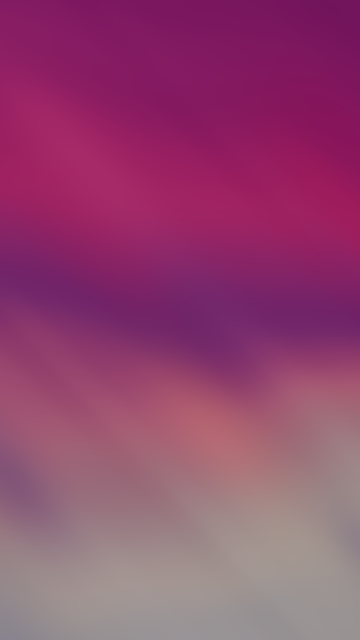
This background is drawn by a Shadertoy shader. Its source:

```glsl
#define ASPECT 0.5625
#define STREAK_DIR vec2(0.68, 0.733)
#define STREAK_COUNT 11.0
#define STREAK_SHIFT 0.032
#define STREAK_LIGHT 0.022
#define LEFT_LIFT 0.055
#define LEFT_DROP 0.035
#define RIGHT_LIFT 0.085

const int LAST_STOP = 12;

// Evenly spaced colours from the top edge to the bottom edge
const vec3 stops[13] = vec3[13](
    vec3(0.486, 0.094, 0.376), vec3(0.522, 0.110, 0.388),
    vec3(0.530, 0.104, 0.380), vec3(0.595, 0.120, 0.380),
    vec3(0.625, 0.138, 0.387), vec3(0.530, 0.141, 0.400),
    vec3(0.445, 0.145, 0.412), vec3(0.560, 0.230, 0.420),
    vec3(0.645, 0.350, 0.445), vec3(0.615, 0.430, 0.475),
    vec3(0.610, 0.525, 0.530), vec3(0.630, 0.580, 0.565),
    vec3(0.585, 0.565, 0.575));

vec3 stopAt(int i) {
    return stops[clamp(i, 0, LAST_STOP)];
}

// Catmull-Rom curve through the stops
vec3 ramp(float t) {
    float x = clamp(t, 0.0, 1.0) * float(LAST_STOP);
    int i = int(x);
    float f = x - float(i);
    vec3 a = stopAt(i - 1), b = stopAt(i), c = stopAt(i + 1), d = stopAt(i + 2);
    return b + 0.5 * f * (c - a + f * (2.0 * a - 5.0 * b + 4.0 * c - d
        + f * (3.0 * (b - c) + d - a)));
}

float hash(float n) {
    n = fract(n * 0.1031);
    n *= n + 33.33;
    n *= n + n;
    return fract(n);
}

// Coordinates along and across the diagonal streaks
vec2 toStreak(vec2 p) {
    return vec2(dot(p, STREAK_DIR), dot(p, vec2(STREAK_DIR.y, -STREAK_DIR.x)));
}

// Bands with one soft side and one crisper side, from -0.5 to 0.5
float bands(float x) {
    float cell = floor(x);
    float blend = smoothstep(0.35, 1.0, x - cell);
    return mix(hash(cell + 40.0), hash(cell + 41.0), blend) - 0.5;
}

// Tints a soft ellipse that is stretched along the streaks
void glow(inout vec3 color, vec2 p, vec2 center, vec2 radius, vec3 tint, float amount) {
    vec2 q = toStreak(p - center) / radius;
    color = mix(color, tint, amount * exp(-dot(q, q)));
}

void mainImage(out vec4 fragColor, in vec2 fragCoord) {
    // The y axis runs downward from the top edge
    vec2 uv = fragCoord / iResolution.xy;
    vec2 p = vec2(uv.x * ASPECT, 1.0 - uv.y);

    // Diagonal streaks
    float across = toStreak(p).y * STREAK_COUNT;
    float streak = 0.65 * bands(across) + 0.35 * bands(across * 2.3 + 7.0);

    // Bent vertical gradient
    float left = 1.0 - smoothstep(0.0, 0.5, uv.x);
    float right = smoothstep(0.5, 1.0, uv.x);
    float shift = left * mix(LEFT_LIFT, -LEFT_DROP, smoothstep(0.5, 0.72, p.y));
    shift += right * RIGHT_LIFT * smoothstep(0.5, 0.66, p.y);
    vec3 color = ramp(p.y + shift + streak * STREAK_SHIFT);

    // Upper magenta and crimson light
    glow(color, p, vec2(0.56, 0.02), vec2(0.28, 0.16), vec3(0.43, 0.08, 0.36), 0.65);
    glow(color, p, vec2(0.53, 0.21), vec2(0.15, 0.08), vec3(0.54, 0.08, 0.355), 0.70);
    glow(color, p, vec2(0.13, 0.26), vec2(0.20, 0.07), vec3(0.66, 0.17, 0.41), 0.65);
    glow(color, p, vec2(0.53, 0.32), vec2(0.15, 0.04), vec3(0.65, 0.115, 0.36), 0.55);

    // Violet valley
    glow(color, p, vec2(0.32, 0.505), vec2(0.12, 0.07), vec3(0.43, 0.15, 0.42), 0.60);

    // Peach light and its dusky neighbours
    glow(color, p, vec2(0.35, 0.69), vec2(0.15, 0.055), vec3(0.75, 0.41, 0.44), 0.70);
    glow(color, p, vec2(0.01, 0.74), vec2(0.13, 0.055), vec3(0.43, 0.27, 0.45), 0.65);
    glow(color, p, vec2(0.17, 0.76), vec2(0.12, 0.06), vec3(0.56, 0.38, 0.46), 0.45);

    // Grey haze
    glow(color, p, vec2(0.47, 0.85), vec2(0.15, 0.08), vec3(0.64, 0.60, 0.57), 0.65);
    glow(color, p, vec2(0.57, 0.85), vec2(0.07, 0.035), vec3(0.52, 0.47, 0.54), 0.60);
    glow(color, p, vec2(0.00, 1.00), vec2(0.12, 0.08), vec3(0.49, 0.48, 0.55), 0.60);

    color += STREAK_LIGHT * streak * (0.5 + p.y);
    fragColor = vec4(color, 1.0);
}
```
